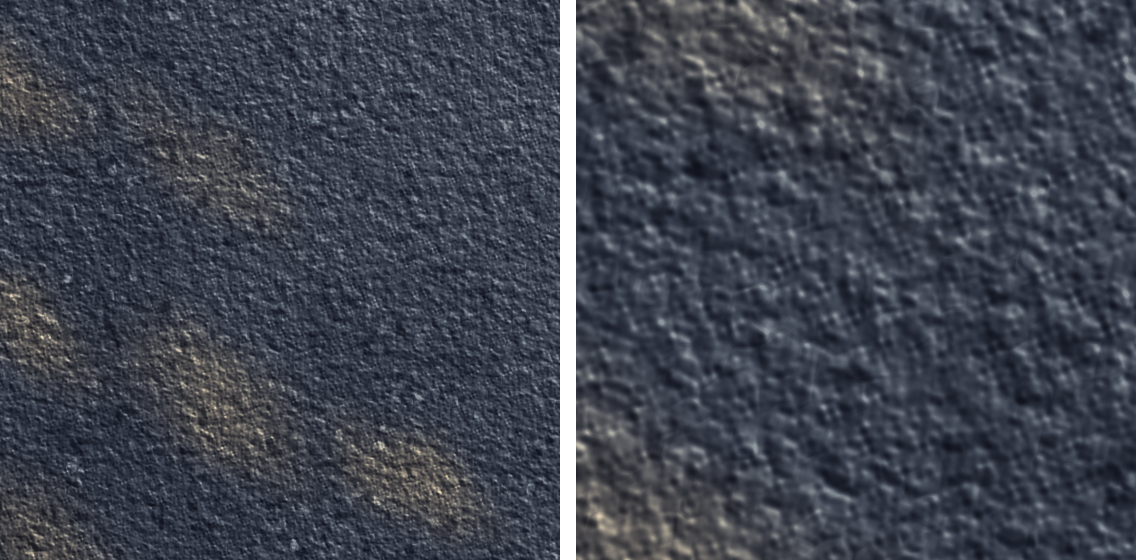
Left: the whole. Right: its middle third, enlarged.
A WebGL 2 fragment shader for this texture:

```glsl
#version 300 es
precision highp float;
// Rough blue-grey asphalt with soft warm patches of low light.
// A height field of cellular stones and rotated value noise is shaded
// by its slope towards the light; stretched blobs add the warm patches.

#define STONE_FREQ 58.0
#define GRAIN_FREQ 64.0
#define STONE_HEIGHT 0.62
#define RELIEF 1.45
#define SLOPE_STEP 0.0016
#define LIGHT_DIR vec2(0.6, 0.8)
#define PATCH_COUNT 7
#define PATCH_SIZE vec2(0.17, 0.072)
#define PATCH_STEP vec2(0.343, -0.14)
#define SHADE_COLOR vec3(0.213, 0.237, 0.290)
#define WARM_COLOR vec3(0.355, 0.342, 0.335)

uniform vec2 u_resolution;
out vec4 fragColor;

float hash(vec2 p) {
    return fract(sin(dot(p, vec2(127.1, 311.7))) * 43758.545);
}

vec2 hash2(vec2 p) {
    return vec2(hash(p), hash(p + 57.3));
}

float noise(vec2 p) {
    vec2 cell = floor(p);
    vec2 f = fract(p);
    f = f * f * (3.0 - 2.0 * f);
    float low = mix(hash(cell), hash(cell + vec2(1.0, 0.0)), f.x);
    float high = mix(hash(cell + vec2(0.0, 1.0)), hash(cell + vec2(1.0)), f.x);
    return mix(low, high, f.y);
}

// Cellular stones: x = distance to the border, y = random value of the stone
vec2 stones(vec2 p) {
    vec2 cell = floor(p);
    float nearest = 9.0;
    float second = 9.0;
    float id = 0.0;
    for (int j = -1; j <= 1; j++) {
        for (int i = -1; i <= 1; i++) {
            vec2 c = cell + vec2(i, j);
            float d = length(c + 0.1 + 0.8 * hash2(c) - p);
            if (d < nearest) {
                second = nearest;
                nearest = d;
                id = hash(c + 19.7);
            } else {
                second = min(second, d);
            }
        }
    }
    return vec2(second - nearest, id);
}

// Fine grain: three octaves, each turned against the last
float grain(vec2 p) {
    const mat2 turn = mat2(0.8, 0.6, -0.6, 0.8);
    float sum = 0.0;
    float amplitude = 1.0;
    p = turn * p * GRAIN_FREQ;
    for (int i = 0; i < 3; i++) {
        sum += amplitude * noise(p);
        p = turn * p * 1.86 + 13.7;
        amplitude *= 0.74;
    }
    return sum;
}

float height(vec2 p) {
    vec2 warp = 0.5 * vec2(noise(p * 90.0), noise(p * 90.0 + 31.0));
    vec2 stone = stones(p * STONE_FREQ + warp);
    return grain(p) + STONE_HEIGHT * stone.y * min(stone.x, 0.45);
}

// Warm patches: stretched blobs in slanting rows, fading to the upper right
float patches(vec2 p) {
    const mat2 slant = mat2(0.78, 0.62, -0.62, 0.78);
    p += 0.05 * (vec2(noise(p * 9.0), noise(p * 9.0 + 7.0)) - 0.5);
    p += 0.02 * (vec2(noise(p * 27.0), noise(p * 27.0 + 5.0)) - 0.5);
    float light = 0.0;
    for (int i = 0; i < PATCH_COUNT; i++) {
        vec2 center = fract(vec2(0.02, 0.845) + float(i) * PATCH_STEP);
        vec2 size = PATCH_SIZE * (0.8 + 0.4 * hash2(vec2(i, 3.0)));
        vec2 q = slant * (p - center) / size;
        float strength = 1.0 - smoothstep(0.87, 1.3, center.x + center.y);
        light = max(light, strength * exp(-pow(dot(q, q), 1.4)));
    }
    return light;
}

void main() {
    vec2 p = gl_FragCoord.xy / min(u_resolution.x, u_resolution.y);

    // Relief from the slope towards the light
    vec2 offset = SLOPE_STEP * LIGHT_DIR;
    float tone = RELIEF * (height(p - offset) - height(p + offset));

    // Dark pits, stone tints and rare pale chips
    vec2 stone = stones(p * STONE_FREQ * 0.9 + 40.0);
    float face = smoothstep(0.05, 0.3, stone.x);
    tone -= 0.4 * smoothstep(0.74, 0.95, noise(p * 52.0 + 80.0));
    tone += 0.12 * face * (stone.y - 0.5);
    tone += 0.35 * face * smoothstep(0.965, 0.985, stone.y);

    // Broad drift, paler towards the upper right
    tone += 0.16 * (noise(p * 5.0 + 3.0) - 0.5) + 0.12 * (p.x + p.y - 1.0);

    // Bright grains lose their blue, dark grains keep it
    vec3 base = mix(SHADE_COLOR, WARM_COLOR, patches(p));
    vec3 color = base * exp(vec3(1.12, 1.07, 0.88) * clamp(tone, -1.1, 0.85));
    fragColor = vec4(color, 1.0);
}
```
